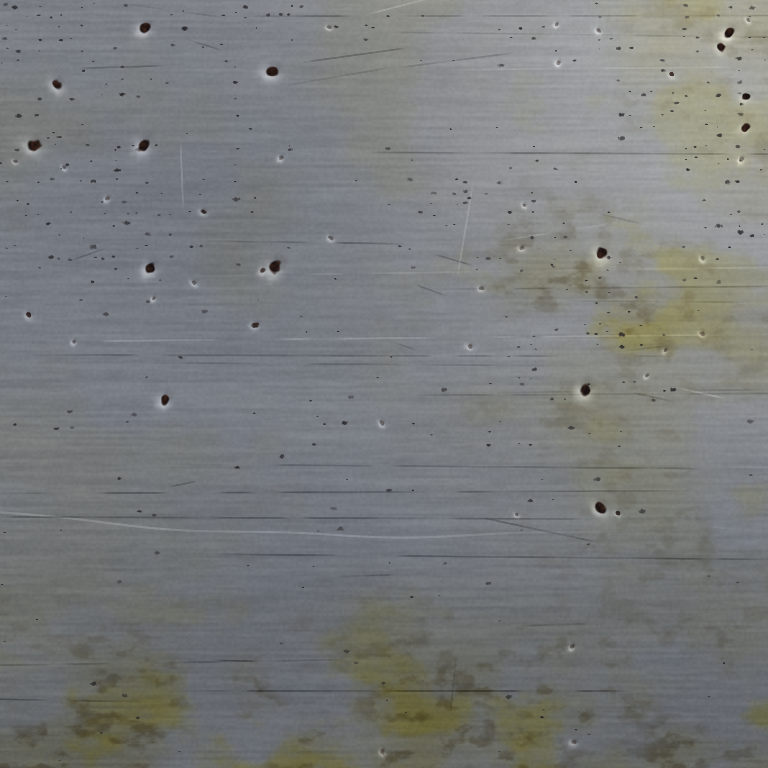
Reproduce this texture procedurally as a Shadertoy shader.

```glsl
// Weathered brushed metal sheet with punched holes, dents, scratches and ochre stains.

float hash(vec2 p) {
    vec3 q = fract(p.xyx * 0.1031);
    q += dot(q, q.yzx + 33.33);
    return fract((q.x + q.y) * q.z);
}

float noise(vec2 p) {
    vec2 i = floor(p), f = fract(p);
    f = f * f * (3.0 - 2.0 * f);
    return mix(mix(hash(i), hash(i + vec2(1, 0)), f.x),
               mix(hash(i + vec2(0, 1)), hash(i + vec2(1, 1)), f.x), f.y);
}

float fbm(vec2 p) {
    float sum = 0.0, amp = 0.5;
    for (int i = 0; i < 5; i++) {
        sum += amp * noise(p);
        p = p * 2.03 + 17.3;
        amp *= 0.5;
    }
    return sum;
}

// Coverage of a straight scratch that fades towards both ends.
float scratch(vec2 p, vec2 mid, float angle, float halfLen, float width, float px) {
    vec2 dir = vec2(cos(angle), sin(angle)), q = p - mid;
    float along = abs(dot(q, dir)), across = abs(dot(q, vec2(-dir.y, dir.x)));
    return (1.0 - smoothstep(width, width + px, across))
         * (1.0 - smoothstep(halfLen * 0.6, halfLen, along));
}

// One pit per chosen grid cell: dark core, lip lit from the lower left.
vec3 pits(vec3 col, vec2 p, float cells, float radius, float core, float lip,
          float low, float high, float seed) {
    vec2 id = floor(p * cells);
    vec2 key = id + seed;
    vec2 mid = (id + 0.22 + 0.56 * vec2(hash(key), hash(key + 41.7))) / cells;
    float chance = mix(low, high, smoothstep(0.42, 0.62, mid.y));
    if (hash(key + 83.1) > chance) return col;
    vec2 q = p - mid;
    float a = hash(key + 9.4) * 3.14;
    vec2 r = mat2(cos(a), -sin(a), sin(a), cos(a)) * q;
    float size = radius * mix(0.75, 1.1, hash(key + 5.2));
    float d = length(r * vec2(1.0, 1.3)) / size + 0.5 * (noise(p * 1.4 / radius) - 0.5);
    float side = dot(q / (length(q) + 0.0001), vec2(-0.55, -0.83));
    float ring = exp(-0.9 * (d - 1.1) * (d - 1.1));
    col += lip * ring * (0.35 + 0.65 * side) + 0.15 * lip * exp(-0.14 * d * d);
    vec3 inside = mix(vec3(0.08, 0.06, 0.06), vec3(0.22, 0.13, 0.10), noise(p * 260.0));
    return mix(col, inside, core * (1.0 - smoothstep(0.7, 1.2, d)));
}

// Scattered dark flecks, gathered by a cloudy density.
float flecks(vec2 p, float cells, float seed) {
    vec2 id = floor(p * cells), key = id + seed;
    vec2 mid = (id + 0.3 + 0.4 * vec2(hash(key), hash(key + 27.0))) / cells;
    float density = 0.30 * smoothstep(0.2, 0.9, mid.y) * smoothstep(0.35, 0.7, noise(mid * 7.0 + seed));
    density *= 1.25 - 0.6 * mid.x;
    float present = step(hash(key + 61.0), density + 0.012);
    float size = mix(0.0012, 0.0036, pow(hash(key + 3.0), 3.0));
    float d = length((p - mid) * vec2(0.8, 1.3)) / size + 0.8 * (noise(p * 420.0) - 0.5);
    return present * (1.0 - smoothstep(0.5, 1.3, d)) * mix(0.4, 0.9, hash(key + 7.0));
}

void mainImage(out vec4 fragColor, in vec2 fragCoord) {
    vec2 p = fragCoord / iResolution.xy;
    float px = 1.0 / iResolution.y;

    // Sheen rising towards the upper right
    float light = 0.415 + 0.06 * smoothstep(0.0, 0.55, p.y)
                + 0.17 * smoothstep(0.2, 1.0, p.x) * smoothstep(0.05, 1.0, p.y)
                + 0.03 * smoothstep(0.7, 1.0, p.y);
    light += 0.05 * (fbm(p * vec2(3.0, 5.0)) - 0.5);
    vec3 col = light * mix(vec3(0.965, 1.0, 1.065), vec3(0.985, 1.0, 1.015), smoothstep(0.45, 0.6, light));

    // Brushed grain
    float grain = 0.040 * (noise(p * vec2(7.0, 240.0)) - 0.5)
                + 0.028 * (noise(p * vec2(40.0, 330.0) + 9.0) - 0.5)
                + 0.026 * (noise(p * 300.0) - 0.5);
    col += grain;

    // Ochre film and brown grime along the bottom and in a patch at the right
    float cloud = fbm(p * vec2(7.0, 9.0) + 4.0);
    float zone = 1.0 - smoothstep(0.03, 0.30, p.y);
    zone = max(zone, 0.85 * exp(-28.0 * dot(p - vec2(0.78, 0.62), p - vec2(0.78, 0.62))));
    zone = max(zone, 0.35 * smoothstep(0.5, 0.9, p.x));
    float film = zone * smoothstep(0.36, 0.68, cloud);
    float yellow = zone * smoothstep(0.54, 0.74, fbm(p * vec2(10.0, 14.0) + 31.0));
    float grime = zone * smoothstep(0.5, 0.72, fbm(p * vec2(38.0, 60.0) + 12.0)) * smoothstep(0.3, 0.6, cloud);
    col *= mix(vec3(1), vec3(0.96, 0.93, 0.77), film);
    col *= mix(vec3(1), vec3(1.03, 0.98, 0.58), 0.8 * yellow);
    col *= mix(vec3(1), vec3(0.74, 0.69, 0.60), 0.75 * grime);
    col *= mix(vec3(1), vec3(1.0, 0.99, 0.93), smoothstep(0.45, 0.65, fbm(p * 6.0 + 50.0)));

    // Long near-level scratches, then short stray ones
    for (int i = 0; i < 46; i++) {
        vec2 k = vec2(float(i), 12.0);
        vec2 mid = vec2(hash(k), 1.0 - 0.95 * pow(hash(k + 20.0), 1.4));
        bool isLong = i < 20;
        float angle = (hash(k + 40.0) - 0.5) * (isLong ? 0.035 : 0.7);
        if (i > 41) angle += 1.6;
        float halfLen = isLong ? mix(0.15, 0.6, hash(k + 60.0)) : mix(0.01, 0.09, hash(k + 60.0));
        float worn = smoothstep(0.2, 0.7, noise(p * vec2(26.0, 9.0) + float(i)));
        float cut = scratch(p, mid, angle, halfLen, 0.0005, max(px, 0.0012));
        float tone = hash(k + 80.0) < 0.78 ? -0.13 : 0.09;
        col += cut * worn * tone * mix(0.4, 1.0, hash(k + 90.0));
    }

    // Pale sagging scratch across the lower third
    float sag = 0.302 + 0.11 * (p.x - 0.53) * (p.x - 0.53) + 0.002 * sin(p.x * 21.0);
    float pale = 1.0 - smoothstep(0.0006, 0.0022, abs(p.y - sag));
    col += 0.11 * pale * (1.0 - smoothstep(0.6, 0.88, p.x)) * (0.4 + 0.6 * noise(p * 22.0));

    // Flecks, small dents and punched holes
    float dirt = max(flecks(p, 70.0, 5.0), flecks(p + 0.007, 46.0, 90.0));
    col = mix(col, vec3(0.15, 0.14, 0.15), dirt);
    col = pits(col, p, 17.0, 0.0034, 0.4, 0.20, 0.05, 0.17, 130.0);
    col = pits(col, p, 13.0, 0.0042, 0.85, 0.15, 0.03, 0.10, 210.0);
    col = pits(col, p, 7.0, 0.0088, 1.0, 0.19, 0.05, 0.42, 300.0);
    if (p.x > 0.9 && p.y > 0.8) col = pits(col, p, 21.0, 0.0070, 1.0, 0.12, 0.0, 0.5, 410.0);

    fragColor = vec4(clamp(col, 0.0, 1.0), 1.0);
}
```
